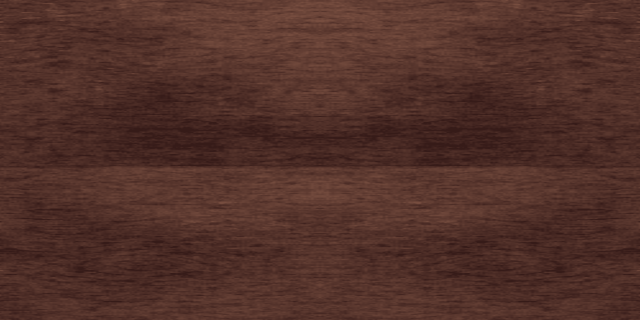
Write a Shadertoy shader that draws this texture.

```glsl
#define DARK_WOOD vec3(0.235, 0.124, 0.110)
#define LIGHT_WOOD vec3(0.435, 0.280, 0.230)
#define SEAM_Y 0.48
#define BASE_TONE 0.47
#define STAIN_AMOUNT 0.74
#define GRAIN_AMOUNT 0.60
#define VEIN_AMOUNT 0.15
#define PORE_AMOUNT 0.24
#define FLECK_AMOUNT 0.42
#define RING_AMOUNT 0.18

float hash(vec2 cell) {
    vec3 q = fract(vec3(cell.xyx) * vec3(0.1031, 0.1030, 0.0973));
    q += dot(q, q.yzx + 33.33);
    return fract((q.x + q.y) * q.z);
}

float noise(vec2 p) {
    vec2 cell = floor(p);
    vec2 f = fract(p);
    f = f * f * (3.0 - 2.0 * f);
    float low = mix(hash(cell), hash(cell + vec2(1, 0)), f.x);
    float high = mix(hash(cell + vec2(0, 1)), hash(cell + vec2(1, 1)), f.x);
    return mix(low, high, f.y);
}

float fbm(vec2 p) {
    float sum = 0.0, weight = 0.5;
    for (int i = 0; i < 4; i++) {
        sum += weight * noise(p);
        p = p * 2.03 + 17.3;
        weight *= 0.5;
    }
    return sum / 0.9375;
}

// Soft elliptical blot
float blot(vec2 p, vec2 centre, vec2 radius) {
    vec2 d = (p - centre) / radius;
    return exp(-dot(d, d));
}

// Broad light and dark areas; p.x is the distance from the mirror axis
float stain(vec2 p) {
    vec2 w = p + 0.18 * (vec2(fbm(p * vec2(5, 9)), fbm(p * vec2(5, 9) + 41.0)) - 0.5);
    float tone = 0.60 * blot(w, vec2(0.0, 0.84), vec2(0.46, 0.17));
    tone += 0.25 * blot(w, vec2(0.25, 0.98), vec2(0.9, 0.08));
    tone += 0.60 * blot(w, vec2(0.0, 0.40), vec2(0.62, 0.11)) * step(p.y, SEAM_Y);
    tone += 0.28 * blot(w, vec2(0.05, 0.08), vec2(0.7, 0.12));
    tone -= 0.42 * blot(w, vec2(0.40, 0.68), vec2(0.26, 0.10));
    tone -= 0.42 * blot(w, vec2(0.2, 0.54), vec2(0.9, 0.09)) * step(SEAM_Y, p.y);
    tone -= 0.40 * blot(w, vec2(0.62, 0.25), vec2(0.30, 0.08));
    tone -= 0.28 * blot(w, vec2(1.0, 0.02), vec2(0.4, 0.12));
    tone += 0.55 * (fbm(p * vec2(3.5, 9.0) + 7.0) - 0.5);
    return tone + 0.20 * (fbm(p * vec2(6.0, 26.0) + 29.0) - 0.5);
}

// Short crisp fibres, mostly at the finest width
float grain(vec2 p) {
    float fibres = 0.14 * noise(p * vec2(5.0, 88.0) + 11.0);
    fibres += 0.32 * noise(p * vec2(18.0, 149.0) + 23.0);
    fibres += 0.50 * noise(p * vec2(42.0, 211.0) + 61.0);
    fibres += 0.46 * noise(p * vec2(125.0, 233.0) + 37.0);
    return fibres - 0.71;
}

// Thin wavering dark lines along the level curves of stretched noise
float veins(vec2 p) {
    float fine = abs(noise(p * vec2(5.0, 62.0) + 3.0) - 0.5);
    float wide = abs(noise(p * vec2(3.0, 37.0) + 83.0) - 0.5);
    float lines = 1.0 - smoothstep(0.02, 0.14, fine);
    lines += 0.7 * (1.0 - smoothstep(0.01, 0.09, wide));
    return lines * (0.35 + 0.9 * noise(p * vec2(28.0, 70.0)));
}

// Nested pointed arches in the lower board
float rings(vec2 p) {
    vec2 d = (p - vec2(0.55, 0.17)) * vec2(0.16, 1.0);
    float r = length(d) + 0.012 * fbm(p * vec2(6, 20));
    float line = smoothstep(0.55, 1.0, sin(r * 380.0));
    return line * (1.0 - smoothstep(0.03, 0.09, r));
}

void mainImage(out vec4 fragColor, in vec2 fragCoord) {
    vec2 uv = fragCoord / iResolution.y;
    float halfWidth = 0.5 * iResolution.x / iResolution.y;
    vec2 p = vec2(abs(uv.x - halfWidth), uv.y);

    // Gently bent fibres, shifted from board to board
    vec2 fibre = p;
    fibre.y += 0.012 * (noise(p * vec2(4.0, 6.0)) - 0.5);
    fibre += 3.0 * step(SEAM_Y, p.y);

    float tone = BASE_TONE + STAIN_AMOUNT * stain(p);
    tone += GRAIN_AMOUNT * grain(fibre);
    tone -= VEIN_AMOUNT * veins(fibre);

    // Fine dark pores and pale scratches
    float pores = smoothstep(0.66, 0.92, noise(fibre * vec2(24.0, 197.0) + 53.0));
    float flecks = smoothstep(0.74, 0.95, noise(fibre * vec2(26.0, 181.0) + 71.0));
    float worn = smoothstep(0.35, 0.70, fbm(p * vec2(3.0, 8.0) + 5.0));
    tone -= PORE_AMOUNT * pores;
    tone += FLECK_AMOUNT * flecks * worn * (0.5 + 0.5 * smoothstep(0.2, 0.8, p.x));
    tone -= RING_AMOUNT * rings(p);

    // Joint between the boards, with a faint lit edge below
    float seam = p.y - SEAM_Y - 0.003 * (noise(vec2(p.x * 8.0, 2.0)) - 0.5);
    tone -= 0.28 * exp(-pow(seam / 0.004, 2.0));
    tone += 0.12 * exp(-pow((seam + 0.010) / 0.005, 2.0));

    vec3 wood = mix(DARK_WOOD, LIGHT_WOOD, clamp(tone, -0.12, 1.15));
    fragColor = vec4(wood, 1.0);
}
```
